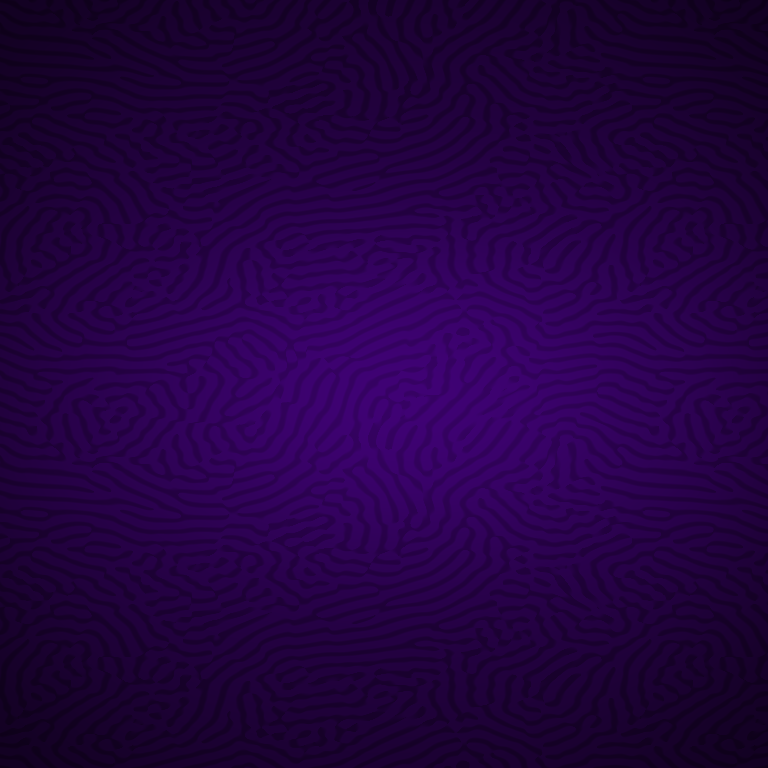
Write a Shadertoy shader that draws this background.

```glsl
// Dark violet backdrop with a wide central glow and a tiled labyrinth of soft, wavy grooves.

const float TAU = 6.2831853;
const float CELLS = 20.0;                // wave kernels along each side of a tile
const float WAVES_PER_CELL = 1.8;        // grooves crossing one kernel cell
const vec2 TILE = vec2(0.81, 0.564);     // tile size on the canvas
const vec3 VIOLET = vec3(1.0, 0.035, 1.84);

// Centres of the swirls, in canvas units
const vec2 SWIRLS[8] = vec2[8](
    vec2(0.625, 0.577), vec2(0.638, 0.365), vec2(0.156, 0.466), vec2(0.710, 0.423),
    vec2(0.823, 0.242), vec2(0.273, 0.264), vec2(0.690, 0.184), vec2(0.100, 0.694));

float hash(vec2 p) {
    return fract(sin(dot(p, vec2(127.1, 311.7))) * 43758.5453);
}

vec2 toCells(vec2 uv) {
    return uv / TILE * CELLS;
}

// Shortest offset between two points on the repeating tile
vec2 wrapOffset(vec2 d) {
    return mod(d + 0.5 * CELLS, CELLS) - 0.5 * CELLS;
}

// Unit direction across the grooves: rolling drift plus radial swirls
vec2 grooveNormal(vec2 p) {
    vec2 slope = vec2(0.0, 0.7);
    for (int i = 0; i < 5; i++) {
        float id = float(i);
        vec2 freq = floor(vec2(hash(vec2(id, 3.0)), hash(vec2(id, 8.0))) * 7.0) - 3.0;
        float phase = TAU * hash(vec2(id, 15.0));
        slope += 0.32 * freq * sin(TAU * dot(freq, p) / CELLS + phase);
    }
    for (int i = 0; i < 8; i++) {
        vec2 d = wrapOffset(p - toCells(SWIRLS[i]));
        slope += 4.0 * d * exp(-0.4 * dot(d, d));
    }
    // Diagonal folds below the middle
    vec2 fold = wrapOffset(p - toCells(vec2(0.462, 0.206)));
    slope += 3.0 * vec2(-0.7, 0.7) * exp(-0.25 * dot(fold, fold));
    return slope / max(length(slope), 0.001);
}

// Blend of oriented wave kernels; its normalised phase gives even grooves
float labyrinth(vec2 p) {
    vec2 cell = floor(p);
    vec2 wave = vec2(0.0);
    for (int y = -2; y <= 2; y++) {
        for (int x = -2; x <= 2; x++) {
            vec2 base = cell + vec2(x, y);
            vec2 id = mod(base, CELLS);
            vec2 center = base + vec2(hash(id), hash(id + 37.2));
            vec2 d = p - center;
            float angle = TAU * (WAVES_PER_CELL * dot(d, grooveNormal(center))
                        + hash(id + 71.9));
            wave += exp(-1.2 * dot(d, d)) * vec2(cos(angle), sin(angle));
        }
    }
    return wave.x / max(length(wave), 0.0001);
}

// Wide elliptical glow, from 0 at the rim to 1 at its heart
float glowAt(vec2 uv, vec2 center, vec2 radius) {
    vec2 d = (uv - center) / radius;
    return exp(-dot(d, d));
}

void mainImage(out vec4 fragColor, in vec2 fragCoord) {
    vec2 uv = fragCoord / iResolution.xy;

    // Glow and corner shading
    float glow = glowAt(uv, vec2(0.53, 0.487), vec2(0.43, 0.26));
    vec2 rim = uv - 0.5;
    float vignette = 1.0 - 0.35 * smoothstep(0.15, 0.5, dot(rim, rim));
    float level = (0.112 + 0.136 * glow) * vignette;

    // Grooves, deeper away from the light
    float groove = smoothstep(-0.1, 0.95, labyrinth(toCells(uv)));
    level *= 1.0 - groove * mix(0.27, 0.15, glow);

    fragColor = vec4(level * VIOLET, 1.0);
}
```
